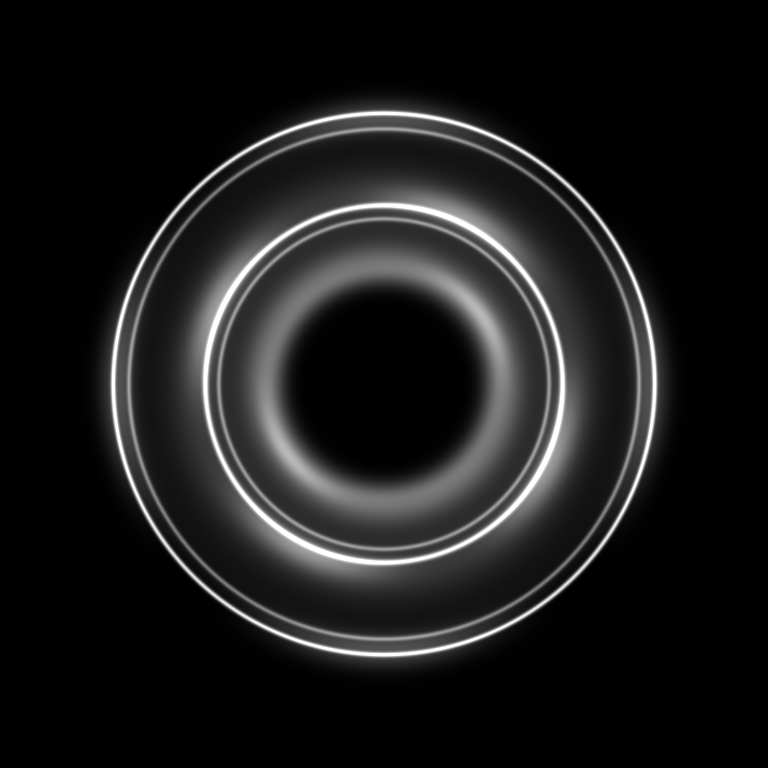
Reproduce this background procedurally as a Shadertoy shader.

```glsl
// Concentric thin bright rings with soft, angularly lobed grey glows on black.

const float INNER_GLOW = 0.151;
const float MID_LINE   = 0.2325;
const float MID_ECHO   = 0.2150;
const float OUTER_LINE = 0.3525;
const float OUTER_ECHO = 0.3320;

// Bell-shaped falloff around zero
float bell(float offset, float width) {
    float t = offset / width;
    return exp(-t * t);
}

// Bell with different widths inside and outside its radius
float skewedBell(float offset, float inside, float outside) {
    return bell(offset, offset < 0.0 ? inside : outside);
}

// Repeating angular bumps, each peaking at 1
float lobes(float angle, float count, float phaseDegrees, float sharpness) {
    float wave = 0.5 + 0.5 * cos(count * (angle - radians(phaseDegrees)));
    return pow(wave, sharpness);
}

// Thin ring that never gets narrower than a pixel
float ringLine(float radius, float target, float width, float pixel) {
    return bell(radius - target, max(width, 0.8 * pixel));
}

void mainImage(out vec4 fragColor, in vec2 fragCoord) {
    float pixel = 1.0 / min(iResolution.x, iResolution.y);
    vec2 p = (fragCoord - 0.5 * iResolution.xy) * pixel;
    float radius = length(p);
    float angle = atan(p.y, p.x + 1e-6);

    // Inner halo with two opposite highlights
    float light = 0.47 * skewedBell(radius - INNER_GLOW, 0.022, 0.036);
    light += 0.26 * bell(radius - 0.156, 0.012) * lobes(angle, 2.0, 36.0, 4.0);

    // Middle halo with four bright arcs
    light += 0.17 * bell(radius - 0.238, 0.042);
    light += 0.38 * skewedBell(radius - 0.238, 0.013, 0.022)
           * lobes(angle, 4.0, 65.0, 1.2);

    // Faint fill between the rings
    light += 0.06 * smoothstep(0.17, 0.24, radius)
           * (1.0 - smoothstep(0.335, 0.36, radius));

    // Outer halo along the axes
    light += 0.28 * skewedBell(radius - 0.347, 0.020, 0.023)
           * lobes(angle, 4.0, 0.0, 1.2);

    // Bright lines and their dimmer echoes
    light += 0.85 * ringLine(radius, MID_LINE, 0.0036, pixel);
    light += 0.42 * ringLine(radius, MID_ECHO, 0.0030, pixel);
    light += 0.90 * ringLine(radius, OUTER_LINE, 0.0030, pixel);
    light += 0.42 * ringLine(radius, OUTER_ECHO, 0.0030, pixel);

    fragColor = vec4(vec3(clamp(light, 0.0, 1.0)), 1.0);
}
```
